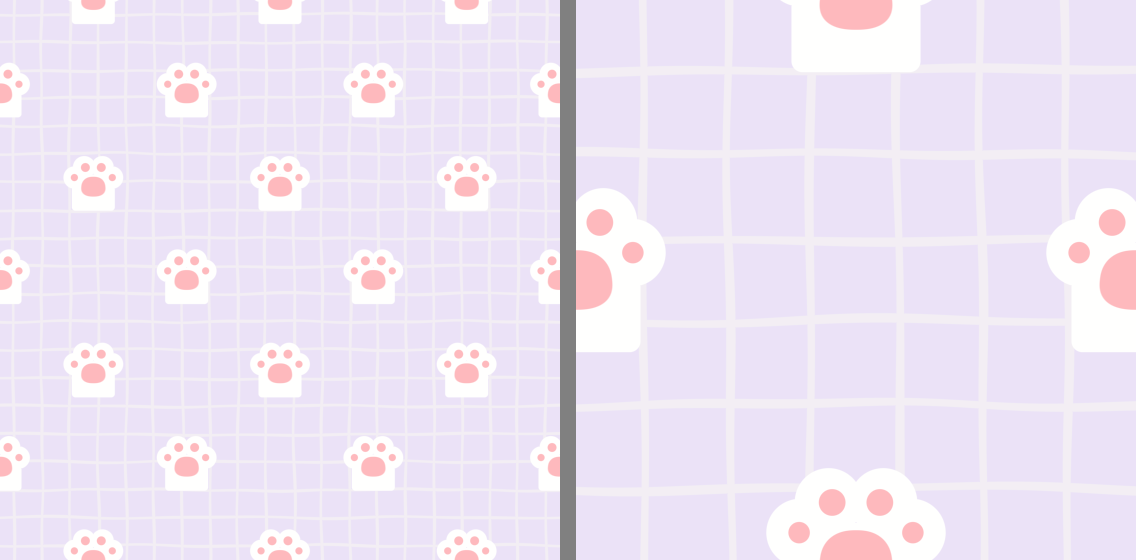
Left, the full canvas; right, a detail of the centre.
Write a Shadertoy shader that draws this pattern.

```glsl
const float SIZE = 768.0;  // canvas width in design units
const float CELL = 256.0;  // paw lattice period, three per canvas
const float GRID = 38.4;   // line spacing, twenty per canvas

vec3 hash3(float n) {
    vec3 p = fract(n * vec3(0.1031, 0.1030, 0.0973) + 0.17);
    p += dot(p, p.yzx + 33.33);
    return fract((p.xxy + p.yzz) * p.zyx);
}

// Distance to hand-drawn parallel lines; whole wave counts wrap along each line
float wavyLines(float across, float along, float seed) {
    vec3 h = hash3(floor(across / GRID) + seed);
    float t = 6.28318 * along / SIZE;
    float sway = 1.1 * sin(t * floor(1.0 + 3.0 * h.z) + 6.28318 * h.x)
               + 0.6 * sin(t * floor(5.0 + 3.0 * h.x) + 6.28318 * h.y)
               + 1.5 * (h.z - 0.5);
    float width = 1.9 + 0.25 * sin(4.0 * t + 6.28318 * h.y);
    return abs(mod(across, GRID) - 0.5 * GRID - sway) - width;
}

float circle(vec2 p, float radius) {
    return length(p) - radius;
}

float roundedBox(vec2 p, vec2 halfSize, float radius) {
    vec2 d = abs(p) - halfSize + radius;
    return length(max(d, 0.0)) + min(max(d.x, d.y), 0.0) - radius;
}

// White silhouette: wrist and four toes, mirrored about x
float pawShape(vec2 p) {
    p.x = abs(p.x);
    float toes = min(circle(p - vec2(25.5, 12.5), 15.5), circle(p - vec2(12.5, 26.5), 15.5));
    return min(toes, roundedBox(p - vec2(0.0, -8.0), vec2(29.5, 25.0), 5.0));
}

// Pink pads: a dome that widens downwards and four beans
float padShape(vec2 p) {
    p.x = abs(p.x);
    float beans = min(circle(p - vec2(26.0, 12.5), 4.9), circle(p - vec2(10.9, 26.3), 6.1));
    vec2 e = pow(abs(p / vec2(16.5 - 0.1 * p.y, 13.6)), vec2(2.4));
    float dome = (pow(e.x + e.y, 1.0 / 2.4) - 1.0) * 14.0;
    return min(beans, dome);
}

void mainImage(out vec4 fragColor, in vec2 fragCoord) {
    vec2 p = fragCoord / iResolution.xy * SIZE;
    float aa = 0.75 * SIZE / iResolution.y;

    // Lavender ground with a wobbly pale grid
    float grid = min(wavyLines(p.x, p.y, 3.0), wavyLines(p.y, p.x, 47.0));
    vec3 color = mix(vec3(0.922, 0.888, 0.969), vec3(0.951, 0.935, 0.957),
                     smoothstep(aa, -aa, grid));

    // Two interleaved lattices of paws
    for (int i = 0; i < 2; i++) {
        vec2 shift = i == 0 ? vec2(0.5, 0.0) : vec2(0.0, 0.5);
        vec2 q = (fract(p / CELL + shift) - 0.5) * CELL;
        color = mix(color, vec3(1.0, 1.0, 0.995), smoothstep(aa, -aa, pawShape(q)));
        color = mix(color, vec3(0.995, 0.725, 0.74), smoothstep(aa, -aa, padShape(q)));
    }
    fragColor = vec4(color, 1.0);
}
```
